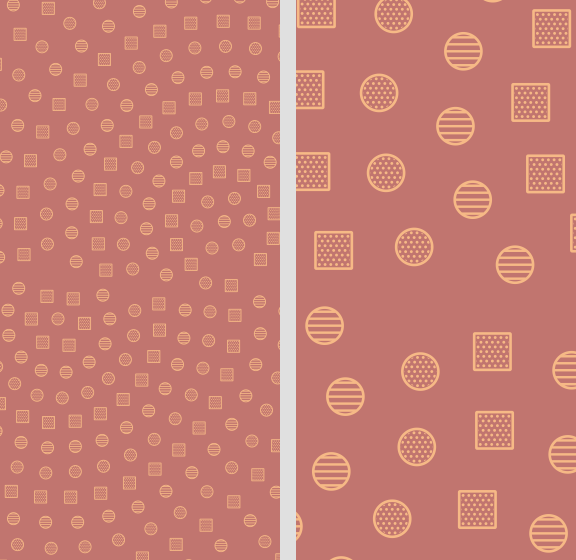
Left, the full canvas; right, a detail of the centre.
Write a WebGL 2 fragment shader that draws this pattern.

```glsl
#version 300 es
precision highp float;
// Small outlined badges (striped discs, dotted discs, dotted squares) on a plain ground.
// They sit along two families of concentric rings that meet at a wavy seam;
// each pixel looks up the nearest badge of each family, with 3x3 supersampling.

uniform vec2 u_resolution;
out vec4 outColor;

const vec3 GROUND = vec3(0.757, 0.459, 0.437);
const vec3 INK = vec3(0.965, 0.725, 0.525);

// Lengths are in canvas widths.
const vec2 UPPER_CENTER = vec2(0.797, 1.203);
const vec2 LOWER_CENTER = vec2(0.208, 0.854);
const float RING_GAP = 0.0895;
const float RING_START = 0.006;
const float ARC_GAP = 0.086;        // distance between badges on a ring
const float ARC_GROWTH = 0.052;     // extra distance on the outer rings
const float JITTER = 0.004;
const float SEAM_HEIGHT = 1.0;
const float SEAM_WAVE = 0.04;
const float SEAM_MARGIN = 0.023;

const float DISC_RADIUS = 0.0230;
const float SQUARE_HALF = 0.0232;
const float CORNER = 0.0025;
const float OUTLINE = 0.0031;
const float STRIPE_PITCH = 0.0083;
const float STRIPE_WIDTH = 0.0029;
const vec2 DOT_PITCH = vec2(0.0068, 0.0056);
const float DOT_RADIUS = 0.0017;
const float DOT_INSET = 0.0040;

const int SAMPLES = 3;
const float TAU = 6.2831853;

float hash(vec2 p) {
    vec3 q = fract(vec3(p.xyx) * vec3(0.1031, 0.1030, 0.0973));
    q += dot(q, q.yzx + 33.33);
    return fract((q.x + q.y) * q.z);
}

// Coverage of a shape from its signed distance
float fill(float d, float blur) {
    return clamp(0.5 - d / blur, 0.0, 1.0);
}

float roundedSquare(vec2 p) {
    vec2 q = abs(p) - SQUARE_HALF + CORNER;
    return length(max(q, 0.0)) + min(max(q.x, q.y), 0.0) - CORNER;
}

float stripes(vec2 p) {
    return abs(fract(p.y / STRIPE_PITCH + 0.5) - 0.5) * STRIPE_PITCH - 0.5 * STRIPE_WIDTH;
}

// Staggered rows of dots
float dots(vec2 p) {
    float row = floor(p.y / DOT_PITCH.y + 0.5);
    float column = p.x / DOT_PITCH.x + 0.5 * mod(row, 2.0);
    vec2 cell = vec2(fract(column + 0.5) - 0.5, p.y / DOT_PITCH.y - row);
    return length(cell * DOT_PITCH) - DOT_RADIUS;
}

// kind: 0 striped disc, 1 dotted disc, 2 dotted square
float badge(vec2 p, float kind, float blur) {
    float shape = kind > 1.5 ? roundedSquare(p) : length(p) - DISC_RADIUS;
    float outline = max(shape, -shape - OUTLINE);
    float hatch = kind < 0.5 ? max(stripes(p), shape)
                             : max(dots(p), shape + DOT_INSET);
    return fill(min(outline, hatch), blur);
}

// Height above the wavy seam between the two ring families
float aboveSeam(vec2 p) {
    return p.y - SEAM_HEIGHT - SEAM_WAVE * sin(9.0 * p.x);
}

// Nearest badge of one family; side is +1 above the seam, -1 below
float ringFamily(vec2 p, vec2 center, float side, float kindShift, float blur) {
    vec2 offset = p - center;
    float ring = max(floor((length(offset) - RING_START) / RING_GAP + 0.5), 0.0);
    float radius = RING_START + ring * RING_GAP;
    float count = max(floor(TAU * radius / (ARC_GAP + ARC_GROWTH * radius * radius)), 1.0);
    float phase = hash(vec2(ring, 7.0 + side));
    float turn = atan(offset.y, offset.x) / TAU;
    float index = floor(turn * count - phase + 0.5);
    float angle = TAU * (index + phase) / count;
    vec2 site = center + radius * vec2(cos(angle), sin(angle));

    vec2 id = vec2(ring + 20.0 * side, mod(index + count, count)) + 40.0;
    site += JITTER * (vec2(hash(id), hash(id + 17.0)) - 0.5);
    if (side * aboveSeam(site) < SEAM_MARGIN) return 0.0;
    return badge(p - site, mod(ring + kindShift, 3.0), blur);
}

void main() {
    float pixel = 1.0 / u_resolution.x;
    float blur = pixel / float(SAMPLES);
    float ink = 0.0;
    for (int y = 0; y < SAMPLES; y++) {
        for (int x = 0; x < SAMPLES; x++) {
            vec2 shift = (vec2(x, y) + 0.5) / float(SAMPLES) - 0.5;
            vec2 p = (gl_FragCoord.xy + shift) * pixel;
            ink += max(ringFamily(p, UPPER_CENTER, 1.0, 0.0, blur),
                       ringFamily(p, LOWER_CENTER, -1.0, 1.0, blur));
        }
    }
    outColor = vec4(mix(GROUND, INK, ink / float(SAMPLES * SAMPLES)), 1.0);
}
```
